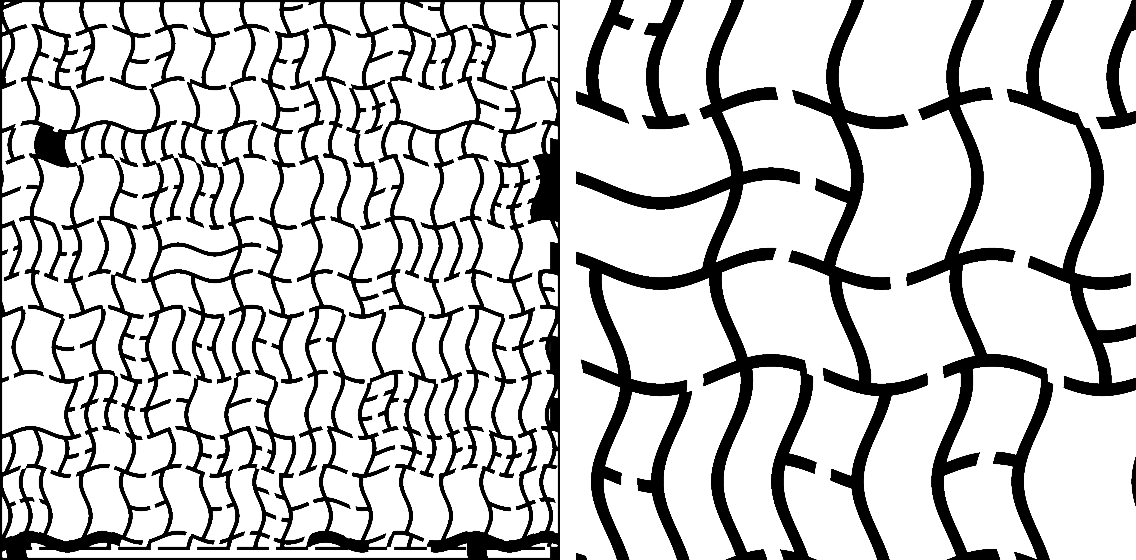
Left, the full canvas; right, a detail of the centre.
A Shadertoy shader for this pattern:

```glsl
// Draws a wavy black lattice of irregular cells with broken rungs and a few solid cells.

const float TAU = 6.2831853;

float hash(vec2 p) {
    vec3 q = fract(p.xyx * vec3(0.1031, 0.1030, 0.0973));
    q += dot(q, q.yzx + 33.33);
    return fract((q.x + q.y) * q.z);
}

// Lower edge of a band, in band units
float bandEdge(float band) {
    return band + 0.56 * (hash(vec2(band, 71.0)) - 0.5);
}

// Returns 1 on ink, 0 on paper; p spans the unit canvas
float ink(vec2 p) {
    const float lineWidth = 0.0075;
    const float groupWidth = 0.143;

    // Straight outer frame
    vec2 border = min(p, 1.0 - p);
    if (min(border.x, border.y) < 0.004) return 1.0;

    // Cross-wise waves bend both line directions
    vec2 q = p + 0.0088 * sin(TAU * vec2(8.3, 7.6) * p.yx + vec2(0.6, 2.1));

    // Horizontal bands of uneven height
    float y = q.y * 11.0 + 0.4;
    float band = floor(y);
    if (y < bandEdge(band)) band -= 1.0;
    else if (y >= bandEdge(band + 1.0)) band += 1.0;
    float low = bandEdge(band);
    float height = (bandEdge(band + 1.0) - low) / 11.0;
    float localY = (y - low) / 11.0;

    // Groups of equal columns, shifted from band to band
    float x = q.x / groupWidth + hash(vec2(band, 5.0));
    float group = floor(x);
    float kind = hash(vec2(group, band) + 17.0);
    float columns = kind < 0.06 ? 1.0 : kind < 0.5 ? 2.0 : kind < 0.75 ? 3.0 : 4.0;
    if (band > 10.5) columns = 2.0;
    float column = floor(fract(x) * columns);
    float width = groupWidth / columns;
    float localX = fract(fract(x) * columns) * width;

    // Rungs split some columns into shorter cells
    vec2 columnId = vec2(group * 4.0 + column, band);
    float split = hash(columnId + 43.0);
    float rows = split < 0.5 ? 1.0 : split < 0.84 ? 2.0 : 3.0;
    if (columns < 2.5) rows = split < 0.8 ? 1.0 : 2.0;
    rows = min(rows, max(1.0, floor(height / 0.03)));
    float row = floor(localY / height * rows);
    float rungY = localY - row * height / rows;

    // Solid cells, right margin blocks and bottom strips
    bool solid = columns > 2.5 && hash(columnId + row * 9.0 + 91.0) < 0.045;
    bool margin = p.x > 0.983 && hash(vec2(band, 28.0)) < 0.45 && localY < 0.6 * height;
    bool strip = q.y > 0.022 && q.y < 0.042 && hash(vec2(floor(q.x * 9.0), 8.0)) < 0.3;
    if (solid || margin || strip) return 1.0;

    // Continuous uprights; rungs carry one gap per column
    bool upright = localX < lineWidth;
    bool gap = columns > 1.5 && abs(localX - 0.64 * width) < 0.0048;
    bool rung = rungY < lineWidth && !gap;

    // Dashed base line with open paper beneath it
    if (p.y < 0.024) {
        return p.y > 0.018 && fract(p.x * 14.2) < 0.82 ? 1.0 : 0.0;
    }
    return upright || rung ? 1.0 : 0.0;
}

void mainImage(out vec4 fragColor, in vec2 fragCoord) {
    // Nine samples per pixel smooth the edges
    float coverage = 0.0;
    for (int i = 0; i < 9; i++) {
        vec2 offset = (vec2(i % 3, i / 3) - 1.0) / 3.0;
        coverage += ink((fragCoord + offset) / iResolution.xy) / 9.0;
    }
    float tone = smoothstep(0.25, 0.75, coverage);
    fragColor = vec4(vec3(1.0 - tone), 1.0);
}
```
